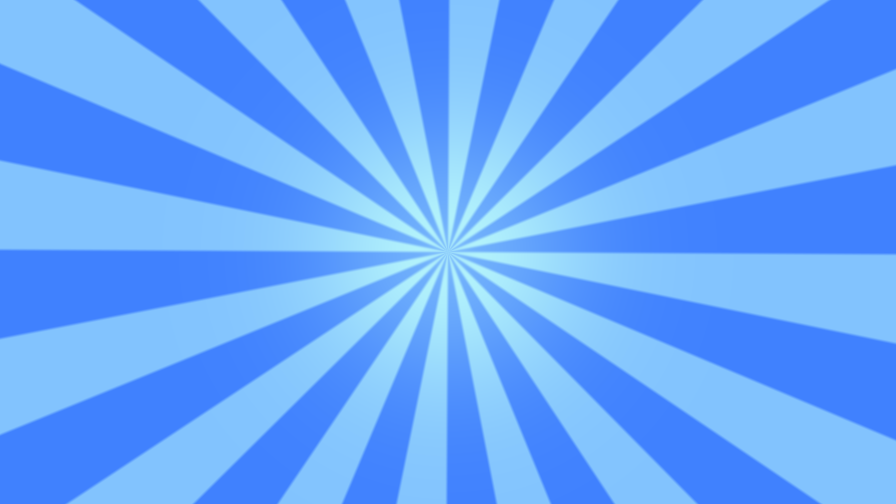
Give the GLSL for this background, as a Shadertoy shader.

```glsl
// Sunburst: sixteen pale blue rays turn about the canvas centre over a deeper blue.
// The sine of the polar angle picks ray or gap; scaled by radius it gives the
// distance to the ray edge. A Gaussian glow brightens the middle.

#define RAY_COUNT 16.0
#define RAY_TILT 0.0052
#define EDGE_SOFTNESS 0.004
#define GLOW_RADIUS 0.26
#define GLOW_COLOR vec3(0.20, 0.195, -0.01)
#define RAY_COLOR vec3(0.51, 0.765, 0.995)
#define GAP_COLOR vec3(0.25, 0.505, 0.995)

// Coverage of the rays at p, from 0 in a gap to 1 in a ray
float rayMask(vec2 p) {
    float angle = atan(p.y, p.x) + RAY_TILT;
    float edgeDistance = -sin(angle * RAY_COUNT) * length(p) / RAY_COUNT;
    float softness = max(EDGE_SOFTNESS, 1.0 / iResolution.y);
    return smoothstep(-softness, softness, edgeDistance);
}

// Radial falloff, 1 at the centre
float centreGlow(vec2 p) {
    return exp(-dot(p, p) / (GLOW_RADIUS * GLOW_RADIUS));
}

void mainImage(out vec4 fragColor, in vec2 fragCoord) {
    // Centred coordinates in units of the canvas height
    vec2 p = (fragCoord - 0.5 * iResolution.xy) / iResolution.y;

    vec3 color = mix(GAP_COLOR, RAY_COLOR, rayMask(p));
    color += GLOW_COLOR * centreGlow(p);

    fragColor = vec4(clamp(color, 0.0, 1.0), 1.0);
}
```
